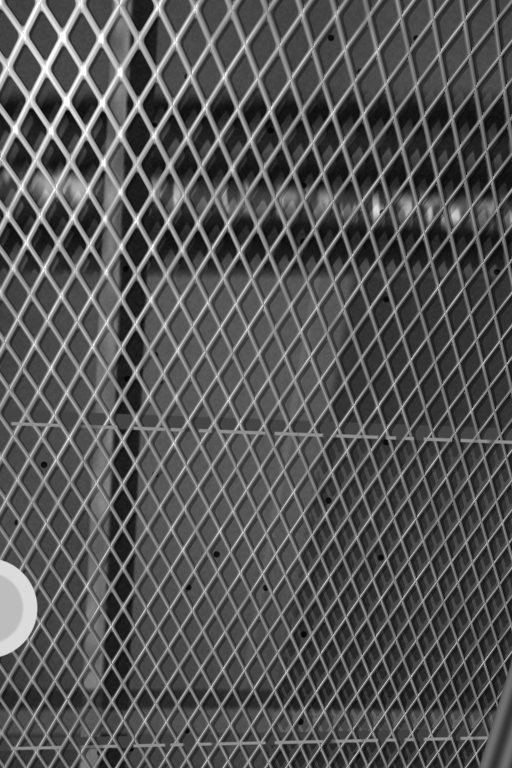
Give the GLSL for this pattern, as a WebGL 2 fragment shader.

```glsl
#version 300 es
precision highp float;
// Expanded metal mesh seen in perspective, in front of a dim grey machine room.
uniform vec2 u_resolution;
out vec4 fragColor;

float hash(vec2 p) { return fract(sin(dot(p, vec2(127.1, 311.7))) * 43758.5453); }

float noise(vec2 p) {
  vec2 i = floor(p), f = fract(p);
  f = f * f * (3.0 - 2.0 * f);
  return mix(mix(hash(i), hash(i + vec2(1, 0)), f.x),
             mix(hash(i + vec2(0, 1)), hash(i + vec2(1, 1)), f.x), f.y);
}

// Soft-edged band around a centre line.
float band(float x, float halfWidth, float soft) {
  return 1.0 - smoothstep(halfWidth - soft, halfWidth + soft, abs(x));
}

// Lattice coordinates: both strand families lie on whole numbers.
// Cells shrink downwards and towards the right.
vec2 lattice(vec2 p) {
  float t = p.y - 0.03 * p.x;
  float u = (p.x - 0.25) * (12.0 + 11.0 * t) + 2.5 * p.x * p.x + 0.05;
  float v = 11.0 * t + 5.5 * t * t;
  u += 0.05 * (noise(p * 9.0) - 0.5);
  return vec2(u + v, u - v);
}

// Distance to the nearest strand, rounded where strands join.
float strandDistance(vec2 q) {
  vec2 d = abs(q - round(q));
  float h = max(0.13 - abs(d.x - d.y), 0.0) / 0.13;
  return min(d.x, d.y) - h * h * 0.0325;
}

float roomShade(vec2 p) {
  float px = 1.0 / u_resolution.x;
  float shade = 0.29 + 0.07 * (noise(p * vec2(5, 7)) - 0.5);

  // Middle panels and the slanting shadow to their right.
  float shadowEdge = 0.69 - 0.27 * (p.y - 0.36);
  float lower = smoothstep(0.355, 0.365, p.y);
  float inShadow = smoothstep(-0.012, 0.012, p.x - shadowEdge);
  shade = mix(shade, mix(0.345, 0.20, inShadow), lower * step(0.25, p.x));
  shade += 0.05 * band(p.x - shadowEdge + 0.07, 0.006, 0.004) * lower;
  shade *= 1.0 - 0.25 * smoothstep(0.6, 1.0, p.y);

  // Ribbed strip with reflected mesh and a row of glints.
  float ribbed = smoothstep(0.11, 0.14, p.y) * (1.0 - smoothstep(0.345, 0.365, p.y));
  float rib = 0.23 + 0.07 * sin((p.y - 0.015 * p.x) * 78.0);
  float reflected = 1.0 - smoothstep(0.12, 0.22, strandDistance(lattice(p + vec2(0.021, 0.014))));
  rib *= 1.0 - 0.55 * reflected;
  float glint = band(p.y - 0.237 - 0.045 * p.x, 0.016, 0.014);
  rib += glint * (0.12 + 0.45 * smoothstep(0.4, 0.85, noise(p * vec2(75, 28))));
  shade = mix(shade, rib, ribbed);

  // Upright post: pale flange beside a dark slot.
  float postX = p.x - 0.285 + 0.065 * p.y;
  shade = mix(shade, 0.11, band(postX, 0.025, 0.004));
  shade = mix(shade, 0.37 + 0.25 * noise(p * vec2(60, 35)), 0.75 * band(postX + 0.047, 0.018, 0.004));

  // Sill rails near the bottom.
  shade = mix(shade, 0.12, 0.7 * band(p.y - 0.91, 0.012, 0.004));
  shade = mix(shade, 0.34, 0.7 * band(p.y - 0.94, 0.015, 0.004));

  // Shadow of the mesh on the right-hand wall.
  float meshShadow = band(strandDistance(lattice(p + vec2(0.017, -0.009))), 0.08, 0.035);
  shade += 0.10 * meshShadow * inShadow * smoothstep(0.54, 0.62, p.y);

  // Stray dark specks and fine grain.
  vec2 cell = floor(p * vec2(18, 27));
  vec2 speck = fract(p * vec2(18, 27)) - 0.3 - 0.4 * vec2(hash(cell), hash(cell + 7.0));
  shade *= 1.0 - 0.8 * step(0.94, hash(cell + 3.0)) * band(length(speck), 0.11, 18.0 * px);
  return shade + 0.035 * (noise(p * vec2(210, 315)) - 0.5);
}

void main() {
  vec2 p = gl_FragCoord.xy / u_resolution;
  p.y = 1.0 - p.y;
  vec2 px = 1.0 / u_resolution;
  float shade = roomShade(p);

  // Crossbars behind the mesh.
  float barY = p.y - 0.543 - 0.025 * p.x;
  float footY = p.y - 0.970 + 0.015 * p.x;
  shade = mix(shade, 0.27, band(barY, 0.010, px.y));
  shade = mix(shade, 0.25, band(footY, 0.008, px.y));

  // Strands: bevelled faces, dark rims, glare at the upper left.
  vec2 q = lattice(p);
  vec2 offset = q - round(q);
  float d = strandDistance(q);
  float aa = 0.7 * max(fwidth(q.x), fwidth(q.y));
  float halfWidth = 0.10;
  float glare = exp(-2.6 * length((p - vec2(0.10, 0.08)) * vec2(1.5, 1.4)));
  bool rising = abs(offset.x) < abs(offset.y);
  float across = (rising ? offset.x : offset.y) / halfWidth;
  float face = 0.41 + 0.05 * noise(q * 2.0) + 0.42 * glare - 0.06 * smoothstep(0.5, 1.0, p.x);
  face += (rising ? 0.23 : 0.12) * band(across + 0.3, 0.32, 0.25) * (0.4 + noise(q * 1.3 + 5.0));
  face -= 0.20 * smoothstep(0.2, 1.0, across) * (0.5 + p.x);
  float knot = 1.0 - smoothstep(0.03, 0.16, length(offset));
  face += knot * (0.10 + 0.5 * glare) * hash(round(q));
  shade *= 1.0 - 0.35 * band(strandDistance(lattice(p - vec2(0.004, 0.002))), halfWidth + 0.02, 0.03);
  shade = mix(shade, face, 1.0 - smoothstep(halfWidth - aa, halfWidth + aa, d));

  // Bright broken lips on the crossbars.
  float lip = band(barY - 0.008, 0.0022, px.y) + band(footY - 0.005, 0.002, px.y);
  shade = mix(shade, 0.57, lip * smoothstep(0.22, 0.45, noise(vec2(p.x * 55.0, 2.0))));

  // Slanted frame at the lower right.
  float frame = (p.x - 0.935) + 0.46 * (p.y - 1.0);
  shade = mix(shade, 0.32 + 0.12 * sin(frame * 160.0), smoothstep(-px.x, px.x, frame) * step(0.8, p.y));

  // Round pale lamp at the left edge.
  float lamp = length((p - vec2(-0.025, 0.792)) * vec2(1.0, 1.5));
  shade = mix(shade, 0.86, 1.0 - smoothstep(-px.x, px.x, lamp - 0.098));
  shade = mix(shade, 0.74, band(lamp, 0.070, 2.0 * px.x));
  fragColor = vec4(vec3(clamp(shade, 0.0, 1.0)), 1.0);
}
```
